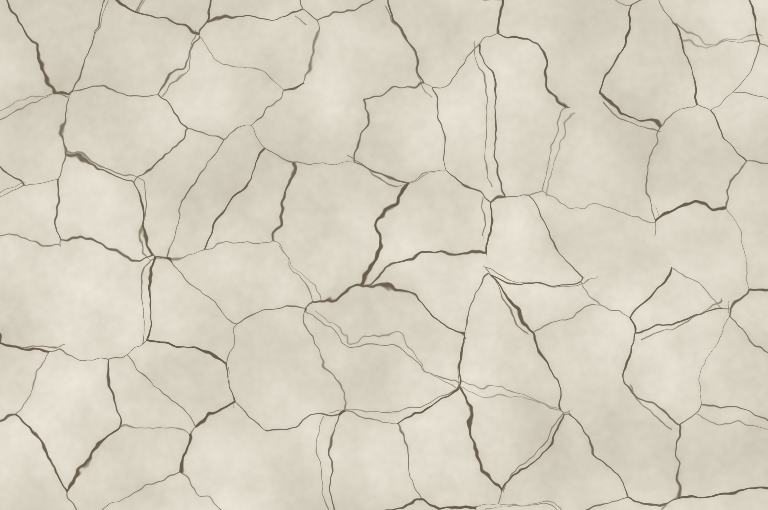
Reproduce this texture procedurally as a Shadertoy shader.

```glsl
const vec3 PLASTER = vec3(0.861, 0.838, 0.779);
const vec3 STAIN_TINT = vec3(0.95, 1.0, 1.08);
const vec3 CRACK_COLOR = vec3(0.40, 0.355, 0.285);
const float MOTTLE_SCALE = 3.6;
const float MOTTLE_CONTRAST = 0.074;
const float GRAIN_SCALE = 62.0;
const float GRAIN_CONTRAST = 0.015;
const float CELLS = 6.2;           // cells per canvas height
const float MAIN_KEEP = 0.94;      // share of cell edges that crack
const float TWIN_KEEP = 0.30;      // share of edges with a companion crack
const float TWIN_DRIFT = 0.055;    // how far companions stray
const float THIN_CRACK = 0.0008;   // half widths in canvas heights
const float WIDE_CRACK = 0.0024;
const float CRACK_BLUR = 0.0011;
const float HALO_RADIUS = 0.006;
const float HALO_STRENGTH = 0.04;

vec2 hash2(vec2 p) {
    vec3 q = fract(p.xyx * vec3(0.1031, 0.1030, 0.0973));
    q += dot(q, q.yzx + 33.33);
    return fract((q.xx + q.yz) * q.zy);
}

float cornerSlope(vec2 cell, vec2 offset) {
    float angle = 6.2832 * hash2(cell).x;
    return dot(vec2(cos(angle), sin(angle)), offset);
}

float gradientNoise(vec2 p) {
    vec2 i = floor(p), f = fract(p);
    vec2 u = f * f * f * (f * (f * 6.0 - 15.0) + 10.0);
    vec2 e = vec2(1.0, 0.0);
    float low = mix(cornerSlope(i, f), cornerSlope(i + e, f - e), u.x);
    float high = mix(cornerSlope(i + e.yx, f - e.yx), cornerSlope(i + 1.0, f - 1.0), u.x);
    return mix(low, high, u.y);
}

float fbm(vec2 p) {
    float sum = 0.0, amplitude = 1.0;
    for (int i = 0; i < 5; i++) {
        sum += amplitude * gradientNoise(p);
        p = mat2(1.6, 1.2, -1.2, 1.6) * p + 17.3;
        amplitude *= 0.62;
    }
    return sum;
}

vec2 noisePair(vec2 p) {
    return vec2(gradientNoise(p), gradientNoise(p + 61.7));
}

// Broad bends, then wobble, then small jags
vec2 warp(vec2 p) {
    return p + 0.085 * noisePair(p * 3.0 + 3.0)
             + 0.026 * noisePair(p * 10.0 + 29.0)
             + 0.010 * noisePair(p * 24.0 + 37.0)
             + 0.0042 * noisePair(p * 60.0 + 47.0);
}

// Voronoi edges with a width of their own; x = coverage, y = halo
vec2 cracks(vec2 p, float keep, float weight) {
    vec2 q = p * CELLS + 20.0;
    vec2 home = floor(q), nearCell = home, toNear = vec2(0.0);
    float best = 1e3;
    for (int y = -2; y <= 2; y++)
    for (int x = -2; x <= 2; x++) {
        vec2 cell = home + vec2(x, y);
        vec2 r = cell + hash2(cell) - q;
        if (dot(r, r) < best) {
            best = dot(r, r);
            nearCell = cell;
            toNear = r;
        }
    }

    float blur = max(CRACK_BLUR, 0.6 / iResolution.y);
    float swell = 1.0 + 0.8 * gradientNoise(p * 23.0 + 20.0);
    vec2 result = vec2(0.0);
    for (int y = -2; y <= 2; y++)
    for (int x = -2; x <= 2; x++) {
        if (x == 0 && y == 0) continue;
        vec2 cell = nearCell + vec2(x, y);
        vec2 r = cell + hash2(cell) - q;
        vec2 trait = hash2(nearCell + cell + 7.0);
        if (trait.x > keep) continue;
        float d = dot(0.5 * (toNear + r), normalize(r - toNear)) / CELLS;
        float size = trait.y * sqrt(trait.y) * weight;
        float halfWidth = mix(THIN_CRACK, WIDE_CRACK, size) * swell;
        float opacity = mix(0.55, 1.0, sqrt(size)) * mix(0.75, 1.0, weight);
        float line = 1.0 - smoothstep(halfWidth - blur, halfWidth + blur, d);
        result = max(result, opacity * vec2(line, exp(-d / HALO_RADIUS)));
    }
    return result;
}

void mainImage(out vec4 fragColor, in vec2 fragCoord) {
    vec2 p = fragCoord / iResolution.y;

    // Cloudy plaster with soft grain
    float mottle = fbm(p * MOTTLE_SCALE + 11.0);
    float grain = gradientNoise(p * GRAIN_SCALE) + 0.6 * gradientNoise(p * GRAIN_SCALE * 2.1);
    vec3 color = PLASTER + STAIN_TINT * (MOTTLE_CONTRAST * mottle + GRAIN_CONTRAST * grain);

    // Main network, with companions that run beside it and rejoin
    vec2 bent = warp(p);
    vec2 drift = TWIN_DRIFT * noisePair(p * 3.7 + 71.0);
    vec2 cover = max(cracks(bent, MAIN_KEEP, 1.0), cracks(bent + drift, TWIN_KEEP, 0.35));

    color -= HALO_STRENGTH * cover.y;
    color = mix(color, CRACK_COLOR, cover.x);
    fragColor = vec4(clamp(color, 0.0, 1.0), 1.0);
}
```
